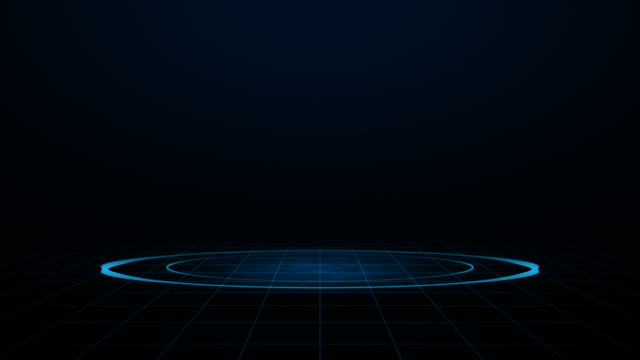
Reproduce this background procedurally as a WebGL 1 fragment shader.

```glsl
precision highp float;

uniform vec2 u_resolution;

// Lengths are in canvas heights, x is measured from the centre line.
const float HORIZON = 0.5185;
const float COLUMN_SPACING = 0.437;
const float ROW_SPACING = 0.3046;
const float ROW_PHASE = 0.919;
const float LINE_HALF_WIDTH = 0.0013;

const vec2 OUTER_CENTER = vec2(0.0, 0.2523);
const vec2 OUTER_RADII = vec2(0.597, 0.0515);
const vec2 INNER_CENTER = vec2(0.0, 0.2570);
const vec2 INNER_RADII = vec2(0.424, 0.0380);
const vec2 GLOW_CENTER = vec2(0.0, 0.2500);
const vec2 GLOW_SIZE = vec2(0.300, 0.0520);

const vec3 BASE_COLOR = vec3(0.0, 0.003, 0.008);
const vec3 SKY_COLOR = vec3(0.0, 0.060, 0.130);
const vec3 GRID_COLOR = vec3(0.015, 0.140, 0.230);
const vec3 GLOW_COLOR = vec3(0.0, 0.170, 0.300);
const vec3 RING_COLOR = vec3(0.110, 0.580, 0.780);

float hash(vec2 p) {
  return fract(sin(dot(p, vec2(127.1, 311.7))) * 43758.5);
}

float valueNoise(vec2 p) {
  vec2 cell = floor(p);
  vec2 f = fract(p);
  f = f * f * (3.0 - 2.0 * f);
  float low = mix(hash(cell), hash(cell + vec2(1.0, 0.0)), f.x);
  float high = mix(hash(cell + vec2(0.0, 1.0)), hash(cell + vec2(1.0)), f.x);
  return mix(low, high, f.y);
}

float fractalNoise(vec2 p) {
  float sum = 0.0;
  float weight = 0.5;
  for (int i = 0; i < 3; i++) {
    sum += weight * valueNoise(p);
    p = p * 2.03 + 7.1;
    weight *= 0.5;
  }
  return sum;
}

float stroke(float dist, float halfWidth, float pixel) {
  return 1.0 - smoothstep(halfWidth - pixel, halfWidth + pixel, dist);
}

// Distance to the nearest integer.
float toNearest(float v) {
  return abs(fract(v + 0.5) - 0.5);
}

// Approximate distance to an ellipse outline.
float ellipseDistance(vec2 p, vec2 radii) {
  vec2 q = p / radii;
  float r = max(length(q), 0.001);
  return abs(r - 1.0) * r / max(length(q / radii), 0.001);
}

// Ring that swells at its left and right ends and dims along its far side.
float ring(vec2 p, vec2 radii, float thin, float thick, float dimming, float pixel) {
  vec2 q = normalize(p / radii);
  float side = pow(abs(q.x), 8.0);
  float dist = ellipseDistance(p, radii);
  float front = mix(0.35, 0.75, smoothstep(-0.6, 0.6, -q.y));
  float light = mix(front * dimming, 1.0, side);
  float halo = 0.12 * exp(-dist / 0.008);
  return light * (stroke(dist, mix(thin, thick, side), pixel) + halo);
}

// Floor grid in perspective.
float floorGrid(vec2 p, float pixel) {
  float depth = max(HORIZON - p.y, 0.01);
  float column = toNearest(p.x / (depth * COLUMN_SPACING)) * depth * COLUMN_SPACING;
  column /= length(vec2(1.0, p.x / depth));
  float row = toNearest(1.0 / (depth * ROW_SPACING) - ROW_PHASE) * depth * depth * ROW_SPACING;
  float lines = max(stroke(column, LINE_HALF_WIDTH, pixel),
                    0.5 * stroke(row, LINE_HALF_WIDTH, pixel));
  float farFade = smoothstep(0.165, 0.26, depth);
  float sideFade = exp(-2.6 * p.x * p.x);
  return lines * farFade * sideFade;
}

void main() {
  float pixel = 1.0 / u_resolution.y;
  vec2 p = (gl_FragCoord.xy - vec2(0.5 * u_resolution.x, 0.0)) * pixel;

  // Backdrop lit from the top centre
  float drop = 1.0 - p.y;
  float sky = exp(-1.3 * p.x * p.x - 4.6 * drop * drop);
  vec3 color = BASE_COLOR + SKY_COLOR * sky;

  // Floor
  color += GRID_COLOR * floorGrid(p, pixel);

  // Streaked light on the platform
  vec2 g = (p - GLOW_CENTER) / GLOW_SIZE;
  float streaks = 0.55 + 0.9 * fractalNoise(p * vec2(22.0, 130.0));
  float inside = 1.0 - smoothstep(0.9, 1.05, length((p - OUTER_CENTER) / OUTER_RADII));
  float glow = exp(-1.5 * dot(g, g)) * mix(0.6, 1.0, inside);
  color += GLOW_COLOR * glow * streaks;

  // Rings
  color += RING_COLOR * ring(p - OUTER_CENTER, OUTER_RADII, 0.0018, 0.0095, 0.85, pixel);
  color += RING_COLOR * 0.75 * ring(p - INNER_CENTER, INNER_RADII, 0.0010, 0.0026, 0.45, pixel);

  // Grain against banding
  color += (hash(gl_FragCoord.xy) - 0.5) / 255.0;
  gl_FragColor = vec4(max(color, 0.0), 1.0);
}
```
